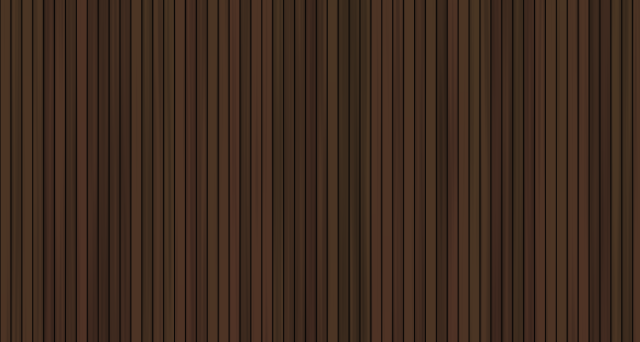
A WebGL 2 fragment shader for this texture:

```glsl
#version 300 es
precision highp float;
// Narrow dark-brown timber slats standing side by side, split by thin black gaps.
// Each slat takes a hashed tone and tint; stretched gradient noise adds the grain,
// and the gaps are box-filtered so they stay even at any canvas size.

uniform vec2 u_resolution;
out vec4 fragColor;

const float SLATS_ACROSS = 58.67;
const float GAP_WIDTH = 0.095;    // share of one slat
const vec3 LIGHT_WOOD = vec3(0.30, 0.205, 0.145);
const vec3 MID_WOOD = vec3(0.24, 0.165, 0.12);
const vec3 DEEP_WOOD = vec3(0.185, 0.13, 0.095);
const vec3 GAP_COLOR = vec3(0.035, 0.025, 0.02);

float hash(vec2 cell) {
    vec3 q = fract(cell.xyx * vec3(0.1031, 0.1030, 0.0973));
    q += dot(q, q.yzx + 33.33);
    return fract((q.x + q.y) * q.z);
}

vec2 gradient(vec2 cell) {
    float angle = 6.2832 * hash(cell);
    return vec2(cos(angle), sin(angle));
}

// Gradient noise, roughly -0.7 to 0.7
float gradientNoise(vec2 p) {
    vec2 cell = floor(p);
    vec2 f = p - cell;
    vec2 blend = f * f * f * (f * (f * 6.0 - 15.0) + 10.0);
    vec2 e = vec2(1.0, 0.0);
    float bottom = mix(dot(gradient(cell), f),
                       dot(gradient(cell + e), f - e), blend.x);
    float top = mix(dot(gradient(cell + e.yx), f - e.yx),
                    dot(gradient(cell + 1.0), f - 1.0), blend.x);
    return mix(bottom, top, blend.y);
}

// Share of a pixel covered by a band centred on zero
float bandCoverage(float offset, float width, float pixel) {
    float right = min(offset + 0.5 * pixel, 0.5 * width);
    float left = max(offset - 0.5 * pixel, -0.5 * width);
    return max(right - left, 0.0) / pixel;
}

// Long streaks along the slat, shifted so that neighbours differ
float grain(vec2 local, float id, float stretch) {
    vec2 p = vec2(local.x + id * 7.31, local.y * stretch + id * 3.17);
    float broad = gradientNoise(p * vec2(2.3, 1.0));
    float fine = gradientNoise(p * vec2(4.6, 1.7) + 41.5);
    return 0.6 * broad + 0.4 * fine;
}

vec3 woodRamp(float tone) {
    vec3 wood = mix(DEEP_WOOD, MID_WOOD, smoothstep(0.0, 0.4, tone));
    return mix(wood, LIGHT_WOOD, smoothstep(0.35, 0.75, tone));
}

// Some slats lean red, others olive
vec3 slatTint(float warmth) {
    return mix(vec3(0.97, 1.03, 0.96), vec3(1.04, 0.97, 1.02), warmth);
}

void main() {
    vec2 uv = gl_FragCoord.xy / u_resolution.x;
    float height = u_resolution.y / u_resolution.x;
    float x = uv.x * SLATS_ACROSS;
    float pixel = SLATS_ACROSS / u_resolution.x;
    float id = floor(x);
    vec2 local = vec2(x - id, uv.y);

    // Tone of the slat, its grain, and shading beside the gaps
    float tone = 0.28 + 0.6 * hash(vec2(id, 4.0));
    tone += 0.65 * grain(local, id, 2.0);
    float edge = min(local.x, 1.0 - local.x);
    tone -= 0.2 * (1.0 - smoothstep(0.04, 0.2, edge));

    // Colour, a little warmer towards the foot
    float warmth = hash(vec2(id, 19.0)) + 0.25 * (0.5 - uv.y / height);
    vec3 color = woodRamp(tone) * slatTint(clamp(warmth, 0.0, 1.0));

    // Gap at the nearest slat boundary
    float gapOffset = x - floor(x + 0.5);
    color = mix(color, GAP_COLOR, bandCoverage(gapOffset, GAP_WIDTH, pixel));
    fragColor = vec4(color, 1.0);
}
```
